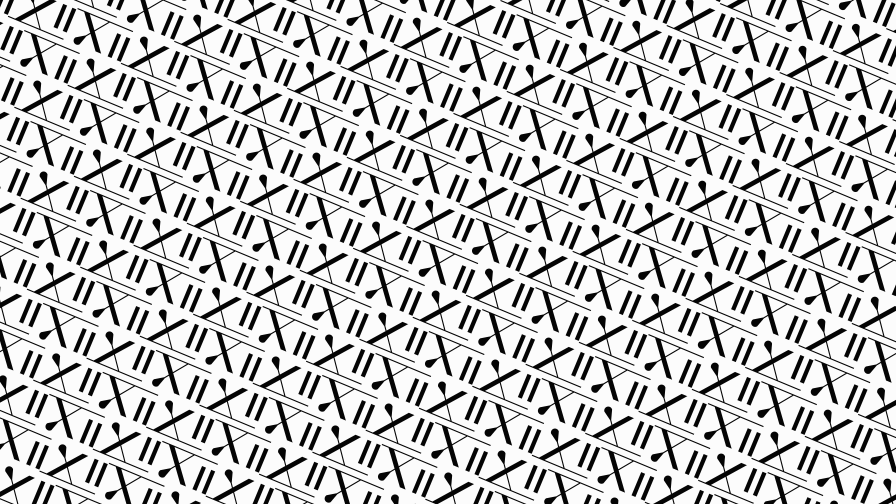
This pattern is drawn by a Shadertoy shader. Its source:

```glsl
const float ROW_HEIGHT = 0.0809;   // strip spacing, in canvas heights
const float TILT = 0.3945;         // downward slope of the strips, radians
const float MOTIF_LENGTH = 1.5;    // half a period, in strip spacings
const float MOTIF_START = -0.32;
const vec2 ANCHOR = vec2(-0.0369, 0.0960);
const vec3 PAPER = vec3(0.99);
const vec3 INK = vec3(0.015);
const int SAMPLES = 3;

float boxDistance(vec2 p, vec2 center, vec2 halfSize) {
    vec2 d = abs(p - center) - halfSize;
    return length(max(d, 0.0)) + min(max(d.x, d.y), 0.0);
}

// Segment whose radius changes linearly from start to end
float taperDistance(vec2 p, vec2 a, vec2 b, float startRadius, float endRadius) {
    vec2 axis = b - a;
    float t = clamp(dot(p - a, axis) / dot(axis, axis), 0.0, 1.0);
    return length(p - a - axis * t) - mix(startRadius, endRadius, t);
}

// Slanted stroke with level ends
float slantDistance(vec2 p, vec2 bottom, vec2 top, float halfWidth) {
    vec2 mid = 0.5 * (bottom + top);
    vec2 span = top - bottom;
    vec2 q = p - mid;
    float side = abs(q.x - q.y * span.x / span.y) - halfWidth;
    return max(side * span.y / length(span), abs(q.y) - 0.5 * span.y);
}

float motifDistance(vec2 p, float hairline) {
    vec2 drop = vec2(0.0, 0.315);
    vec2 foot = vec2(0.55, -0.415);

    // Base line and crossed strokes
    float d = boxDistance(p, vec2(0.43, foot.y), vec2(0.735, hairline));
    d = min(d, taperDistance(p, drop, foot, hairline, hairline));
    d = min(d, slantDistance(p, vec2(-0.06, foot.y), vec2(0.58, 0.385), 0.074));

    // Teardrop terminal
    vec2 tail = drop + 0.25 * normalize(foot - drop);
    d = min(d, taperDistance(p, drop, tail, 0.098, 0.01));

    // Pair of upright bars
    float barX = 1.0 + 0.122 * sign(p.x - 1.0);
    return min(d, boxDistance(p, vec2(barX, 0.077), vec2(0.052, 0.308)));
}

// Rows step sideways by one spacing; alternate motifs are flipped
float patternDistance(vec2 p) {
    float row = floor(p.y + 0.5);
    float x = p.x - row - MOTIF_START;
    float index = floor(x / MOTIF_LENGTH);
    float flip = 1.0 - 2.0 * mod(index, 2.0);
    vec2 cell = vec2(x - index * MOTIF_LENGTH + MOTIF_START, (p.y - row) * flip);
    return motifDistance(cell, 0.0135);
}

vec2 toStrip(vec2 p, float angle) {
    float c = cos(angle), s = sin(angle);
    return vec2(c * p.x - s * p.y, s * p.x + c * p.y);
}

void mainImage(out vec4 fragColor, in vec2 fragCoord) {
    float sampleSize = 1.0 / (iResolution.y * ROW_HEIGHT * float(SAMPLES));
    float coverage = 0.0;

    // Average subsamples to keep fine lines even
    for (int j = 0; j < SAMPLES; j++) {
        for (int i = 0; i < SAMPLES; i++) {
            vec2 offset = (vec2(i, j) + 0.5) / float(SAMPLES) - 0.5;
            vec2 p = (fragCoord + offset - 0.5 * iResolution.xy) / iResolution.y;
            vec2 strip = toStrip(p - ANCHOR, TILT) / ROW_HEIGHT + vec2(0.0, 0.315);
            coverage += clamp(0.5 - patternDistance(strip) / sampleSize, 0.0, 1.0);
        }
    }
    coverage /= float(SAMPLES * SAMPLES);
    fragColor = vec4(mix(PAPER, INK, coverage), 1.0);
}
```
